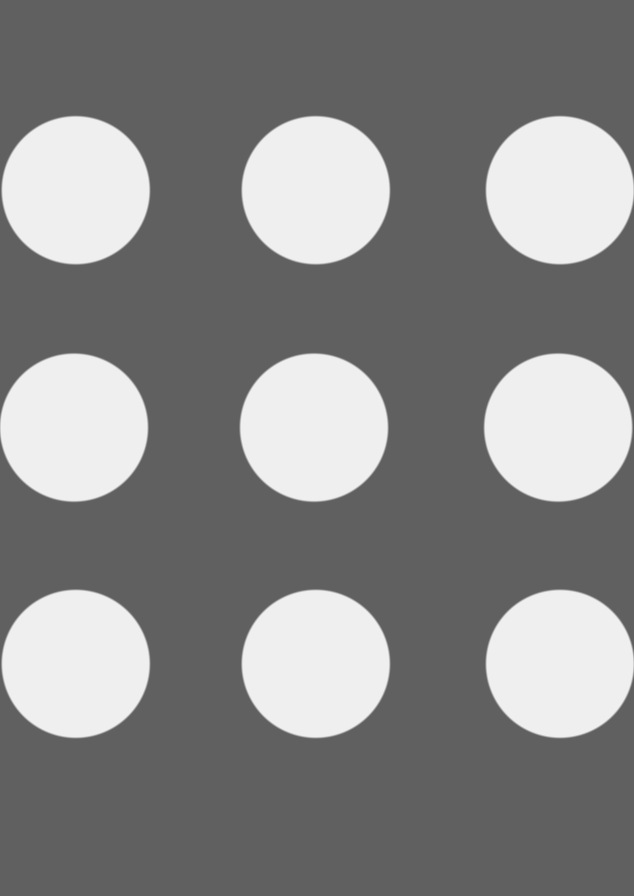
Give the GLSL for this pattern, as a Shadertoy shader.

```glsl
// Three by three pale discs on flat grey.
// Each point finds its nearest grid cell, then measures the distance to that
// cell's disc, whose centre is nudged slightly off the regular lattice.

// Disc centre for a cell index from -1 to 1, in units of canvas height.
vec2 discCentre(vec2 cell) {
    vec2 centre = vec2(0.3522, 0.5228) + cell * vec2(0.2700, 0.2643);
    // Outer columns and rows sit a little right and up; the middle row slips left.
    centre += abs(cell) * vec2(0.0023, 0.0006);
    centre.x -= 0.0020 * (1.0 - abs(cell.y));
    return centre;
}

void mainImage(out vec4 fragColor, in vec2 fragCoord) {
    // Height units, with x tied to the canvas width
    vec2 p = fragCoord / iResolution.xy * vec2(362.0 / 512.0, 1.0);

    // Nearest cell, limited to the three by three block
    vec2 cell = round((p - vec2(0.3522, 0.5228)) / vec2(0.2700, 0.2643));
    cell = clamp(cell, -1.0, 1.0);

    // Soft-edged disc
    float edgeDistance = length(p - discCentre(cell)) - 0.0826;
    float softness = max(0.0016, 0.75 / iResolution.y);
    float disc = 1.0 - smoothstep(-softness, softness, edgeDistance);

    vec3 ground = vec3(0.378);
    vec3 pale = vec3(0.937);
    fragColor = vec4(mix(ground, pale, disc), 1.0);
}
```
